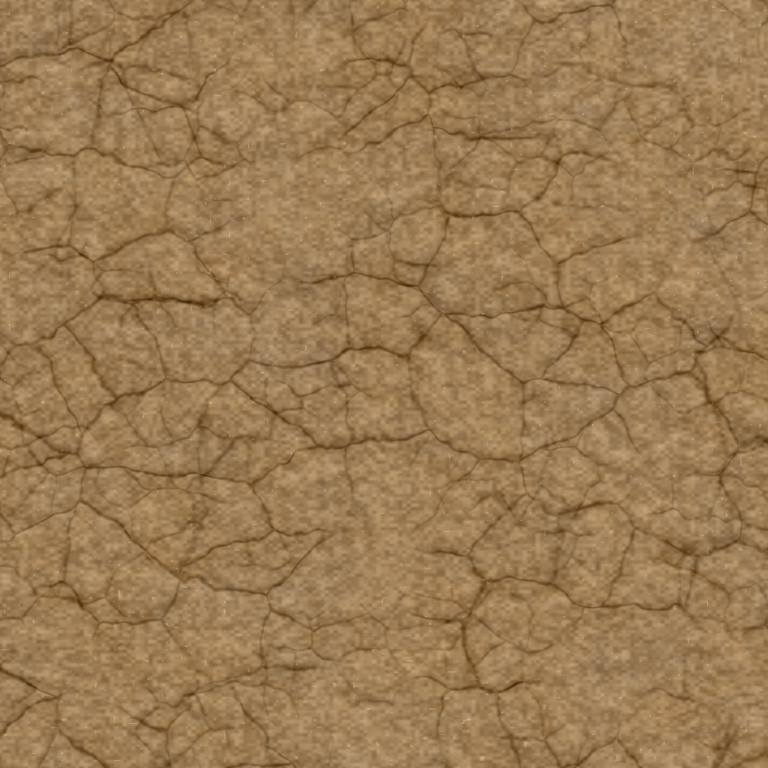
This texture is drawn by a Shadertoy shader. Its source:

```glsl
// Dry, cracked earth: irregular clods split by thin, broken, dark fissures.
// Two warped Voronoi layers give the cracks; stacked value noise gives the
// soft relief, the sandy grain and faint ochre and grey stains.

#define CLODS 9.0          // large clods across the canvas
#define CRUMBS 17.0        // smaller clods across the canvas
#define CRACK_DEPTH 0.17   // darkness of the main fissures
#define CRUMB_DEPTH 0.12   // darkness of the small fissures
#define WARP 0.055         // waviness of the fissures
#define RELIEF 0.10        // strength of the soft lumps
#define GRAIN 0.19         // strength of the sandy grain
#define GRAIN_SCALE 210.0  // grains across the canvas
#define EARTH vec3(0.632, 0.509, 0.351)

float hash(vec2 p) {
    return fract(sin(dot(p, vec2(127.1, 311.7))) * 43758.5453);
}

vec2 hash2(vec2 p) {
    return vec2(hash(p), hash(p + 57.3));
}

float noise(vec2 p) {
    vec2 i = floor(p), f = fract(p);
    f = f * f * (3.0 - 2.0 * f);
    return mix(mix(hash(i), hash(i + vec2(1, 0)), f.x),
               mix(hash(i + vec2(0, 1)), hash(i + vec2(1, 1)), f.x), f.y);
}

// Layered noise, centred on zero
float fbm(vec2 p) {
    float sum = 0.0, amp = 0.5;
    for (int i = 0; i < 4; i++) {
        sum += amp * (noise(p) - 0.5);
        p = mat2(1.6, 1.2, -1.2, 1.6) * p + 13.7;
        amp *= 0.5;
    }
    return sum;
}

// Distance to the nearest cell border (x) and the direction towards it (yz)
vec3 cellBorder(vec2 p) {
    vec2 cell = floor(p), f = fract(p);
    vec2 nearest = vec2(0), nearestId = vec2(0);
    float best = 8.0;
    for (int y = -1; y <= 1; y++)
    for (int x = -1; x <= 1; x++) {
        vec2 id = vec2(x, y);
        vec2 r = id + hash2(cell + id) - f;
        if (dot(r, r) < best) {
            best = dot(r, r);
            nearest = r;
            nearestId = id;
        }
    }
    vec3 border = vec3(8.0, 0.0, 0.0);
    for (int y = -2; y <= 2; y++)
    for (int x = -2; x <= 2; x++) {
        vec2 id = nearestId + vec2(x, y);
        vec2 r = id + hash2(cell + id) - f;
        vec2 across = r - nearest;
        if (dot(across, across) > 0.0001) {
            vec2 dir = normalize(across);
            float d = dot(0.5 * (nearest + r), dir);
            if (d < border.x) border = vec3(d, dir);
        }
    }
    return border;
}

// Tone of one fissure layer: dark core, soft shade and a lit lower lip
float fissures(vec2 p, float scale, float sparsity) {
    vec3 border = cellBorder(p * vec2(0.95, 1.1) * scale);
    float d = border.x / scale;
    float presence = smoothstep(sparsity, sparsity + 0.4, noise(p * scale * 0.9 + 31.0));
    float facing = mix(0.55, 1.0, abs(border.z));
    float width = 0.0025 + 0.0035 * noise(p * 38.0 + 5.0);
    float core = 1.0 - smoothstep(0.0, width, d);
    float shade = exp(-d / 0.007);
    float lip = border.z * smoothstep(0.001, 0.005, d) * exp(-d / 0.008);
    return presence * (0.22 * lip - facing * (0.75 * core + 0.40 * shade));
}

void mainImage(out vec4 fragColor, in vec2 fragCoord) {
    vec2 uv = fragCoord / iResolution.y;

    // Wavy coordinates, with a fine ragged part
    vec2 wave = vec2(fbm(uv * 9.0), fbm(uv * 9.0 + 41.0));
    vec2 ragged = vec2(noise(uv * 75.0), noise(uv * 75.0 + 19.0)) - 0.5;
    vec2 p = uv + WARP * wave + 0.006 * ragged;

    // Cracks
    float tone = CRACK_DEPTH * fissures(p, CLODS, 0.15);
    tone += CRUMB_DEPTH * fissures(p + 3.7, CRUMBS, 0.32);

    // Lumps, shaded by their slope from above
    vec2 lump = uv * vec2(26.0, 34.0);
    tone += RELIEF * (fbm(lump) - fbm(lump + vec2(0.1, 0.5)));
    tone += 0.5 * RELIEF * fbm(uv * 11.0 + 7.0);

    // Sandy grain, slightly longer sideways, with a few pale specks
    vec2 g = uv * GRAIN_SCALE * vec2(0.85, 1.1);
    float fine = noise(g) - 0.5;
    float coarse = noise(mat2(0.42, 0.12, -0.12, 0.42) * g + 23.0) - 0.5;
    tone += GRAIN * (0.75 * fine + 0.5 * coarse);
    tone += 0.12 * smoothstep(0.88, 1.0, noise(g * 0.9 + 71.0));

    // Ochre and grey stains
    float stain = fbm(uv * 14.0 + 53.0) + 0.5 * (noise(uv * 90.0 + 11.0) - 0.5);
    vec3 color = EARTH + tone * vec3(1.0, 0.99, 0.94);
    color += stain * vec3(0.03, -0.005, -0.045);
    fragColor = vec4(clamp(color, 0.0, 1.0), 1.0);
}
```
